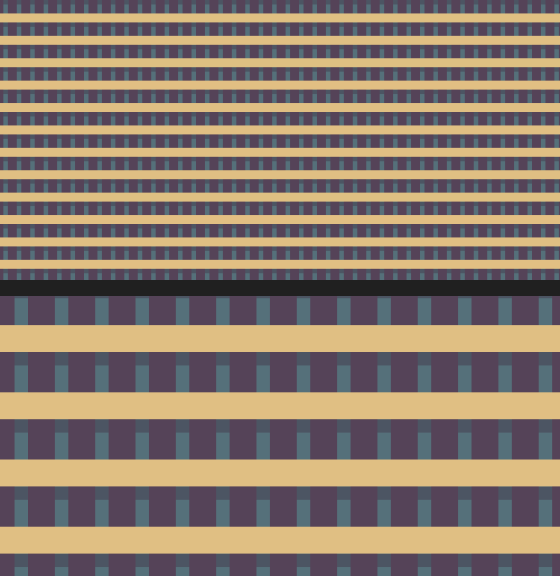
Top, the full canvas; bottom, a detail of the centre.
A Shadertoy shader for this pattern:

```glsl
// Flat gold rails over a plum ground crossed by narrow teal slats.
// Both layers are repeated bands with box-filtered edges; each slat is
// shaded just below the rail above it, and rails differ slightly in tone.

const vec2 PERIOD = vec2(0.048, 0.08);   // slat and rail spacing, canvas heights
const vec2 SLAT = vec2(0.25, 0.583);     // start and end within one period
const vec2 RAIL = vec2(0.6, 1.0);        // measured downward from the top
const vec2 SHADE = vec2(0.0, 0.2);
const float TONE_SHIFT = 0.012;

const vec3 PLUM = vec3(0.333, 0.263, 0.344);
const vec3 TEAL = vec3(0.335, 0.440, 0.480);
const vec3 DARK_TEAL = vec3(0.300, 0.335, 0.390);
const vec3 GOLD = vec3(0.877, 0.750, 0.512);

float hash(float n) {
    return fract(sin(n * 12.99 + 4.1) * 4375.85);
}

// Coverage of a repeated band; t and pixel are in periods.
float band(float t, vec2 span, float pixel) {
    float center = 0.5 * (span.x + span.y);
    float halfWidth = 0.5 * (span.y - span.x);
    float dist = abs(fract(t - center + 0.5) - 0.5) - halfWidth;
    return clamp(0.5 - dist / pixel, 0.0, 1.0);
}

void mainImage(out vec4 fragColor, in vec2 fragCoord) {
    vec2 uv = fragCoord / iResolution.y;
    vec2 cell = vec2(uv.x, 1.0 - uv.y) / PERIOD;
    vec2 pixel = 1.0 / (iResolution.y * PERIOD);

    // Slats with their shaded upper part
    vec3 slatColor = mix(TEAL, DARK_TEAL, band(cell.y, SHADE, pixel.y));
    vec3 color = mix(PLUM, slatColor, band(cell.x, SLAT, pixel.x));

    // Rails on top, one tone per row
    float tone = hash(floor(cell.y - 0.3)) - 0.5;
    vec3 railColor = GOLD + TONE_SHIFT * tone * vec3(1.0, -0.6, 0.3);
    color = mix(color, railColor, band(cell.y, RAIL, pixel.y));

    fragColor = vec4(color, 1.0);
}
```
